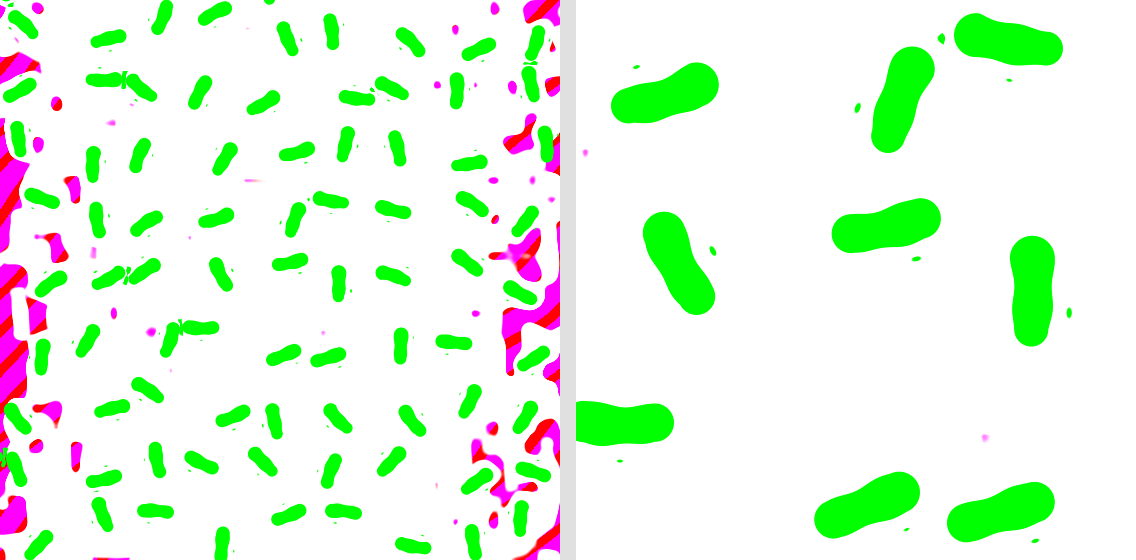
Left, the full canvas; right, a detail of the centre.
This pattern is drawn by a WebGL 1 fragment shader. Its source:

```glsl
precision highp float;
// Scattered green rods with specks and debris, and magenta and red blotches at the side edges.
uniform vec2 u_resolution;

const float PI = 3.14159265;
const float ROD_GRID = 9.0;         // rods per canvas side
const float ROD_HALF = 0.0212;      // half length of the rod axis
const float ROD_RADIUS = 0.0117;
const float BLOTCH_GRID = 29.5;     // blotch lattice cells per canvas side
const vec3 WHITE = vec3(1.0);
const vec3 GREEN = vec3(0.0, 1.0, 0.0);
const vec3 MAGENTA = vec3(1.0, 0.0, 1.0);
const vec3 RED = vec3(1.0, 0.0, 0.02);

vec2 hash2(vec2 p) {
  vec3 q = fract(vec3(p.xyx) * vec3(0.1031, 0.103, 0.0973));
  q += dot(q, q.yzx + 33.33);
  return fract((q.xx + q.yz) * q.zy);
}

float valueNoise(vec2 p) {
  vec2 i = floor(p), f = fract(p);
  f = f * f * (3.0 - 2.0 * f);
  float low = mix(hash2(i).x, hash2(i + vec2(1.0, 0.0)).x, f.x);
  float high = mix(hash2(i + vec2(0.0, 1.0)).x, hash2(i + 1.0).x, f.x);
  return mix(low, high, f.y);
}

// Coverage of the region where d is negative, softened over a given width.
float fill(float d, float width) {
  return 1.0 - smoothstep(-width, width, d);
}

// Slightly bent capsule with a wavy, tapered outline; q.x runs along its axis.
float rod(vec2 q, vec2 rnd) {
  float u = clamp(q.x / ROD_HALF, -1.0, 1.0);
  q.y += (rnd.x - 0.5) * 0.005 * (u * u - 0.4);
  float radius = ROD_RADIUS + 0.0009 * u + 0.0008 * sin(u * 4.5 + rnd.y * 2.0 * PI);
  return length(vec2(q.x - u * ROD_HALF, q.y)) - radius;
}

// Tiny flat ellipse lying beside a rod.
float speck(vec2 q, vec2 rnd) {
  float side = rnd.x < 0.5 ? -1.0 : 1.0;
  vec2 center = vec2((rnd.y - 0.5) * 0.035, side * 0.022);
  float size = 0.0008 + 0.0008 * fract(rnd.x * 7.0);
  return length((q - center) * vec2(0.5, 1.0)) - size;
}

// Returns nearest rod, second nearest rod and nearest speck distances.
vec3 rodField(vec2 p) {
  vec3 nearest = vec3(1.0);
  vec2 home = floor(p * ROD_GRID);
  for (int j = -1; j <= 1; j++) {
    for (int i = -1; i <= 1; i++) {
      vec2 cell = home + vec2(float(i), float(j));
      vec2 shape = hash2(cell + 71.0);
      vec2 center = (cell + 0.5 + 0.62 * (hash2(cell + 13.0) - 0.5)) / ROD_GRID;
      float angle = PI * hash2(cell + 37.0).x;
      float c = cos(angle), s = sin(angle);
      vec2 q = p - center;
      q = vec2(c * q.x + s * q.y, c * q.y - s * q.x);
      float d = rod(q, shape);
      nearest.y = min(nearest.y, max(nearest.x, d));
      nearest.x = min(nearest.x, d);
      nearest.z = min(nearest.z, speck(q, hash2(cell + 59.0)));
    }
  }
  return nearest;
}

// Ragged fragments halfway between two rods that come close.
float debris(vec2 p, float first, float second) {
  float bridge = max(first + second - 0.019, second - first - 0.005);
  return bridge + 0.013 * (valueNoise(p * 110.0) - 0.4);
}

// Lattice blotches that merge into diagonal bands at the left and right edges.
float blotchField(vec2 p, float rodDistance) {
  float side = min(p.x, 1.0 - p.x);
  float amount = exp(-side / 0.095) * (0.62 + 0.25 * (valueNoise(p * 6.0) - 0.5));
  float band = 0.13 * exp(-side / 0.04) * cos(2.0 * PI * 7.4 * (p.x - p.y));
  float halo = 0.35 * (1.0 - smoothstep(0.0, 0.02, rodDistance));
  return 1.0 - amount + halo - band - valueNoise(p * BLOTCH_GRID + 5.0);
}

// Diagonal stripes that split the blotches into two colours.
vec3 blotchColor(vec2 p) {
  float phase = (p.x - p.y) * BLOTCH_GRID * 0.5 + 0.8 * valueNoise(p * 7.0 + 20.0);
  return fract(phase) < 0.33 ? RED : MAGENTA;
}

void main() {
  vec2 p = gl_FragCoord.xy / u_resolution;
  float pixel = 1.0 / min(u_resolution.x, u_resolution.y);
  vec3 rods = rodField(p);

  float blotch = fill(blotchField(p, rods.x), 14.0 * pixel);
  float green = fill(min(rods.x, rods.z), 0.6 * pixel);
  green = max(green, fill(debris(p, rods.x, rods.y), 0.8 * pixel));

  vec3 color = mix(WHITE, blotchColor(p), blotch);
  gl_FragColor = vec4(mix(color, GREEN, green), 1.0);
}
```
